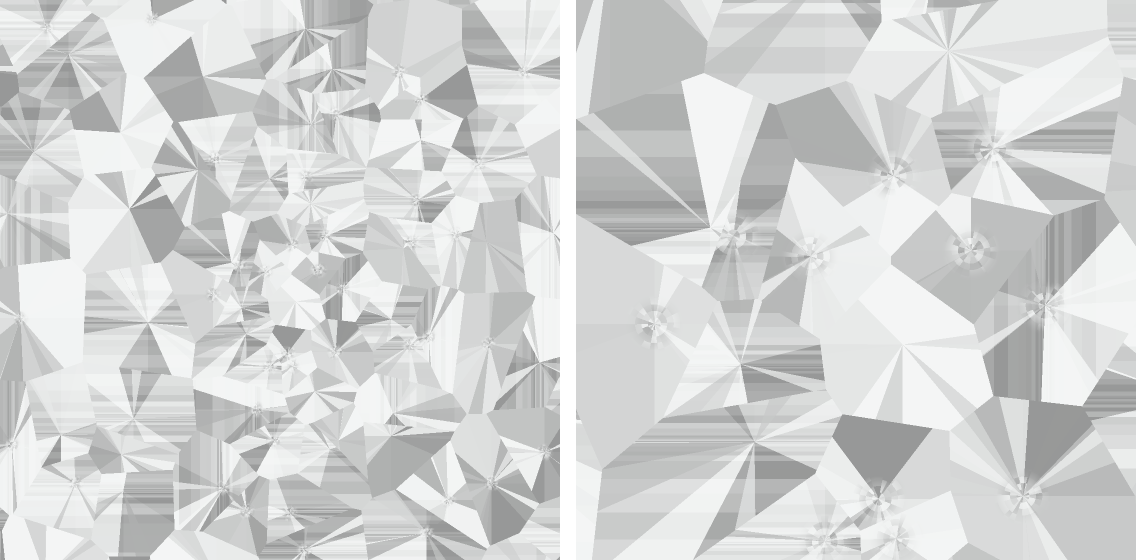
Left, the full canvas; right, a detail of the centre.
Give the GLSL for this background, as a Shadertoy shader.

```glsl
// Pale grey crystal facets: irregular cells split into flat fans, strips and slivers.

float hash(vec2 p) {
    return fract(sin(dot(p, vec2(127.1, 311.7))) * 43758.5453);
}

// Nearest scattered site: xy is the offset from it, z its random seed.
vec3 nearestSite(vec2 p) {
    const float grid = 6.0;
    vec2 home = floor(p * grid);
    vec3 best = vec3(9.0, 9.0, 0.0);
    for (int y = -1; y <= 1; y++)
    for (int x = -1; x <= 1; x++) {
        vec2 tile = home + vec2(x, y);
        vec2 fromCluster = (tile + 0.5) / grid - vec2(0.6, 0.53);
        float crowd = 1.0 + floor(1.7 * hash(tile + 3.7)
                    + 3.2 * exp(-14.0 * dot(fromCluster, fromCluster)));
        for (float i = 0.0; i < crowd; i++) {
            vec2 key = tile + i * vec2(17.3, 9.1);
            vec2 jitter = vec2(hash(key + 1.3), hash(key + 41.9));
            vec2 offset = p - (tile + 0.06 + 0.88 * jitter) / grid;
            if (dot(offset, offset) < dot(best.xy, best.xy))
                best = vec3(offset, 1.0 + 90.0 * hash(key + 73.1));
        }
    }
    return best;
}

// Index of an angular sector; the borders between sectors are uneven.
float sectorIndex(float turn, float count, float seed) {
    float x = turn * count;
    float k = floor(x);
    float border = 0.04 + 0.92 * hash(vec2(k, seed));
    return mod(k + step(border, fract(x)), count);
}

float facetTone(vec2 p) {
    vec3 site = nearestSite(p);
    vec2 d = site.xy;
    float seed = site.z;
    float radius = length(d);
    float turn = fract(atan(d.y, d.x) / 6.2831853 + 1.0);

    // Broad fans, some of which share the tone of their cell
    float count = 4.0 + floor(5.0 * hash(vec2(seed, 2.0)));
    float fan = sectorIndex(turn, count, seed);
    float tone = hash(vec2(fan + 5.0, seed));
    if (hash(vec2(fan + 31.0, seed)) < 0.35) tone = hash(vec2(seed, 8.0));

    // Faint steps across the axes of the cell
    float quadrant = step(0.0, d.x) + 2.0 * step(0.0, d.y);
    tone += 0.2 * (hash(vec2(quadrant + 50.0, seed)) - 0.5);

    // Parallel strips that thin out toward the site
    if (hash(vec2(seed, 11.0)) < 0.5) {
        float across = hash(vec2(seed, 12.0)) < 0.65 ? d.y : d.x;
        float strip = floor(2.2 * log2(abs(across) + 0.0008)) + 40.0 * step(0.0, across);
        tone += 0.34 * (hash(vec2(strip, seed + 4.0)) - 0.5);
    }

    // Narrow bright and dark slivers
    float sliver = sectorIndex(turn, 29.0, seed + 7.0);
    if (hash(vec2(sliver + 9.0, seed)) < 0.16)
        tone = mix(tone, hash(vec2(sliver + 70.0, seed)), 0.7);

    // Splintered core
    float splinter = sectorIndex(turn, 19.0, seed + 13.0) + 20.0 * floor(radius * 260.0);
    float core = 0.6 * smoothstep(0.018, 0.004, radius) * step(0.35, hash(vec2(seed, 15.0)));
    tone = mix(tone, hash(vec2(splinter, seed + 21.0)), core);

    return mix(0.595, 0.96, sin(1.5708 * clamp(tone, 0.0, 1.0)));
}

void mainImage(out vec4 fragColor, in vec2 fragCoord) {
    // Average four samples to smooth the facet edges
    float grey = 0.0;
    for (int i = 0; i < 4; i++) {
        vec2 shift = vec2(i % 2, i / 2) * 0.5 - 0.25;
        grey += 0.25 * facetTone((fragCoord + shift) / iResolution.y);
    }
    fragColor = vec4(grey * vec3(0.995, 1.002, 1.0), 1.0);
}
```
